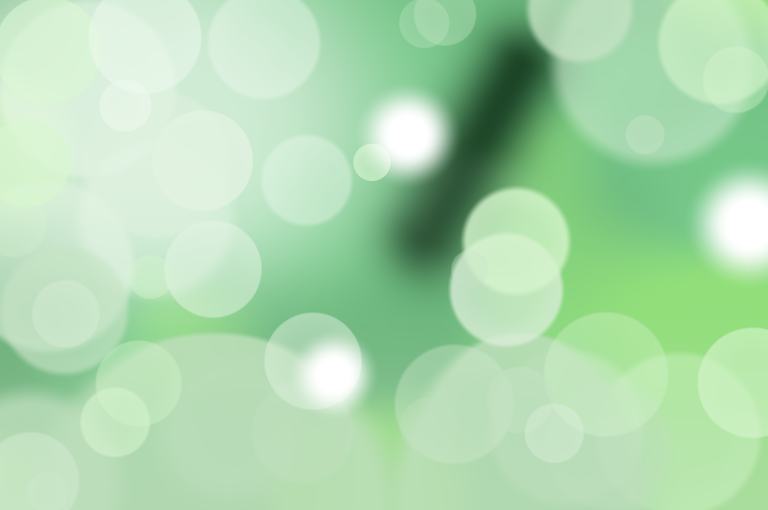
Write a Shadertoy shader that draws this background.

```glsl
// Soft green bokeh: a blurred leafy backdrop with lime patches, a dark gap and
// a milky haze, under two pale domes, translucent discs and white glows.
// Discs come from jittered grids, from large and blurred to small and crisp.

// Lengths are in canvas heights, origin at the lower left.
const vec3 LEAF = vec3(0.43, 0.73, 0.50);
const vec3 LIME = vec3(0.58, 0.88, 0.47);
const vec3 SHADE = vec3(0.09, 0.24, 0.13);
const vec3 SAGE = vec3(0.74, 0.87, 0.73);
const vec3 PALE = vec3(0.94, 0.98, 0.94);
const vec3 PALE_LIME = vec3(0.84, 0.97, 0.80);
const vec2 GAP_TOP = vec2(1.02, 0.87);
const vec2 GAP_BOTTOM = vec2(0.84, 0.54);
const float GAP_WIDTH = 0.085;
const vec2 HAZE_CENTER = vec2(0.27, 0.77);
const vec2 HAZE_SIZE = vec2(0.48, 0.36);
const vec3 GLOWS[3] = vec3[3](   // center, radius
    vec3(0.80, 0.735, 0.095), vec3(1.47, 0.56, 0.115), vec3(0.655, 0.265, 0.080));
const vec3 DOMES[2] = vec3[2](   // center x, half width, height
    vec3(0.42, 0.37, 0.35), vec3(1.02, 0.26, 0.35));

float hash(vec2 p) {
    return fract(sin(dot(p, vec2(127.1, 311.7))) * 43758.5453);
}

float noise(vec2 p) {
    vec2 cell = floor(p);
    vec2 f = fract(p);
    f = f * f * (3.0 - 2.0 * f);
    return mix(mix(hash(cell), hash(cell + vec2(1, 0)), f.x),
               mix(hash(cell + vec2(0, 1)), hash(cell + vec2(1, 1)), f.x), f.y);
}

float gapDistance(vec2 p) {
    vec2 axis = GAP_BOTTOM - GAP_TOP;
    float t = clamp(dot(p - GAP_TOP, axis) / dot(axis, axis), 0.0, 1.0);
    return length(p - GAP_TOP - axis * t);
}

float hazeAmount(vec2 p) {
    vec2 q = (p - HAZE_CENTER) / HAZE_SIZE;
    return exp(-dot(q, q) * dot(q, q));
}

vec3 backdrop(vec2 p) {
    vec3 color = LEAF * (0.92 + 0.18 * noise(p * 3.5 + 4.0));
    color = mix(color, LIME, 0.9 * smoothstep(0.48, 0.78, noise(p * 2.8 + 11.0)));
    color = mix(color, SAGE, 0.55 * smoothstep(0.45, 0.0, p.y));
    float gap = gapDistance(p) / GAP_WIDTH;
    color = mix(color, SHADE, 0.95 * exp(-gap * gap));
    return mix(color, PALE, 0.75 * hazeAmount(p));
}

// Pale arches rising from the lower edge, crisp on top and fading at the sides.
vec3 addDomes(vec3 color, vec2 p) {
    for (int i = 0; i < 2; i++) {
        vec2 q = vec2(p.x - DOMES[i].x, p.y) / DOMES[i].yz;
        float d = length(q);
        float blur = mix(0.03, 0.16, smoothstep(0.2, 0.9, abs(q.x)));
        float cover = 1.0 - smoothstep(1.0 - blur, 1.0 + 0.3 * blur, d);
        color = mix(color, SAGE, cover * mix(0.65, 0.85, smoothstep(0.5, 1.0, d)));
    }
    return color;
}

// Jittered grid of discs; ranges are (min, max), blur is a share of the radius.
vec3 addDiscs(vec3 color, vec2 p, float aspect, ivec2 grid, vec2 radii,
              vec2 blurs, vec2 opacities, float keep, float seed) {
    for (int y = 0; y < grid.y; y++) {
        for (int x = 0; x < grid.x; x++) {
            vec2 id = vec2(x, y) + seed;
            vec2 jitter = vec2(hash(id), hash(id + 17.3));
            vec2 center = (vec2(x, y) + jitter) / vec2(grid) * vec2(aspect, 1.0);
            float radius = mix(radii.x, radii.y, hash(id + 31.7));
            float softness = hash(id + 47.1);
            float blur = mix(blurs.x, blurs.y, softness * softness);
            float d = length(p - center) / radius;
            float cover = 1.0 - smoothstep(1.0 - blur, 1.0 + blur, d);

            // Slightly denser rim, and no discs over the dark gap.
            float alpha = mix(opacities.x, opacities.y, hash(id + 59.9));
            alpha *= mix(0.85, 1.0, smoothstep(0.4, 1.0, d));
            alpha *= step(hash(id + 71.3), keep);
            alpha *= smoothstep(0.0, 0.06, gapDistance(center) - 0.5 * radius);

            float paleness = 0.7 * hash(id + 83.9) + 0.6 * hazeAmount(center);
            vec3 tint = mix(SAGE, PALE, clamp(paleness, 0.0, 1.0));
            tint = mix(tint, PALE_LIME, 0.8 * step(0.7, hash(id + 97.7)));
            color = mix(color, tint, cover * alpha);
        }
    }
    return color;
}

vec3 addGlows(vec3 color, vec2 p) {
    for (int i = 0; i < 3; i++) {
        float d = length(p - GLOWS[i].xy) / GLOWS[i].z;
        color = mix(color, vec3(1.0), 1.0 - smoothstep(0.35, 1.15, d));
    }
    return color;
}

void mainImage(out vec4 fragColor, in vec2 fragCoord) {
    vec2 p = fragCoord / iResolution.y;
    float aspect = iResolution.x / iResolution.y;
    vec3 color = backdrop(p);
    color = addDiscs(color, p, aspect, ivec2(5, 3), vec2(0.13, 0.20),
                     vec2(0.05, 0.35), vec2(0.35, 0.70), 0.80, 3.0);
    color = addDomes(color, p);
    color = addDiscs(color, p, aspect, ivec2(6, 4), vec2(0.08, 0.13),
                     vec2(0.02, 0.12), vec2(0.35, 0.85), 0.75, 23.0);
    color = addDiscs(color, p, aspect, ivec2(7, 4), vec2(0.035, 0.07),
                     vec2(0.03, 0.07), vec2(0.25, 0.65), 0.45, 41.0);
    fragColor = vec4(addGlows(color, p), 1.0);
}
```
